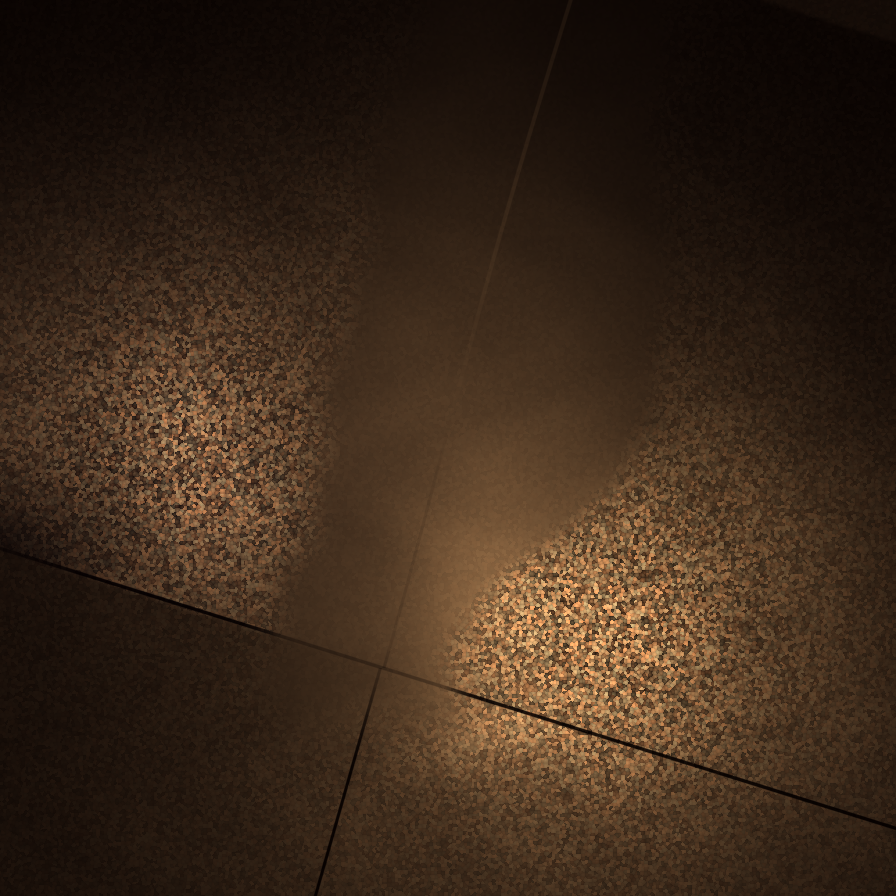
A Shadertoy shader for this texture:

```glsl
vec2 hash2(vec2 p) {
    vec3 q = fract(p.xyx * vec3(0.1031, 0.1030, 0.0973));
    q += dot(q, q.yzx + 33.33);
    return fract((q.xx + q.yz) * q.zy);
}

// Cellular grain: x is the nearest cell's random tone, y its random tint, z its distance
vec3 cellGrain(vec2 p) {
    vec2 cell = floor(p), local = fract(p);
    vec3 nearest = vec3(0.0, 0.0, 9.0);
    for (int j = -1; j <= 1; j++)
    for (int i = -1; i <= 1; i++) {
        vec2 offset = vec2(i, j);
        float d = length(offset + hash2(cell + offset) - local);
        if (d < nearest.z) nearest = vec3(hash2(cell + offset + 71.0), d);
    }
    return nearest;
}

float glow(vec2 p, vec2 centre, vec2 radius) {
    vec2 q = (p - centre) / radius;
    return exp(-dot(q, q));
}

float stroke(float dist, float halfWidth) {
    float aa = 0.8 / iResolution.y;
    return 1.0 - smoothstep(halfWidth - aa, halfWidth + aa, abs(dist));
}

void mainImage(out vec4 fragColor, in vec2 fragCoord) {
    vec2 uv = fragCoord / iResolution.xy;

    // Slow layered waves make the patch borders irregular
    vec2 wobble = 0.008 * (sin(uv.yx * vec2(23.0, 19.0) + 1.0)
                + 0.6 * sin(uv.yx * vec2(51.0, 43.0) + uv * 27.0));
    vec2 p = uv + wobble;

    // Signed distances to the two floor joints
    float crossJoint = (uv.y - 0.388 + 0.3125 * uv.x) / 1.048;
    float longJoint = (uv.x - 0.352 - 0.285 * uv.y - 0.008 * sin(uv.y * 6.283)
                    * step(0.254, uv.y) * 0.5) / 1.04;
    float above = smoothstep(-0.008, 0.006, crossJoint);

    // Polished band between the two rough patches
    float leftEdge = 0.25 + 0.21 * p.y;
    float rightEdge = mix(0.51, 0.74, smoothstep(0.24, 0.58, p.y));
    float band = smoothstep(-0.03, 0.03, p.x - leftEdge)
               * (1.0 - smoothstep(-0.025, 0.025, p.x - rightEdge))
               * smoothstep(0.13, 0.24, p.y);

    // Pools of light
    float leftPool = 0.23 * glow(p, vec2(0.15, 0.52), vec2(0.30, 0.24))
                   + 0.17 * glow(p, vec2(0.22, 0.46), vec2(0.09, 0.14));
    leftPool *= mix(0.22, 1.0, above) * (1.0 - 0.5 * band);
    float rightPool = 0.26 * glow(p, vec2(0.74, 0.34), vec2(0.27, 0.25))
                    + 0.21 * glow(p, vec2(0.66, 0.28), vec2(0.13, 0.13));
    rightPool *= 1.0 - 0.25 * band;
    float light = 0.065 + leftPool + rightPool;
    light += 0.16 * glow(p, vec2(0.52, 0.50), vec2(0.23, 0.38));
    light += 0.13 * glow(p, vec2(0.60, 0.08), vec2(0.48, 0.25));
    light += 0.11 * glow(p, vec2(0.53, 0.33), vec2(0.08, 0.13));
    light += 0.15 * glow(p, vec2(0.56, 0.18), vec2(0.10, 0.05)) * (1.0 - 0.6 * above);
    light -= 0.12 * above * glow(p, vec2(0.0, 0.38), vec2(0.13, 0.08));
    light -= 0.025 * smoothstep(0.65, 1.0, uv.y);

    // Rough grain, strongest inside the pools and calm in the band
    float rough = glow(p, vec2(0.20, 0.49), vec2(0.19, 0.19)) * above
                + glow(p, vec2(0.69, 0.30), vec2(0.18, 0.19));
    float strength = mix(0.24 + 0.55 * min(rough, 1.0), 0.06, band);
    vec3 grain = cellGrain(uv * 250.0);
    float speckle = 1.5 * (grain.x - 0.5) + 0.6 * (0.42 - grain.z);
    light *= 1.0 + strength * speckle;
    light *= 1.0 + 0.04 * sin(uv.x * 31.0 + 3.0 * sin(uv.y * 17.0)) * sin(uv.y * 27.0);

    // Joints: dark grooves, fading where the polish covers them
    float covered = smoothstep(0.27, 0.33, uv.x) * (1.0 - smoothstep(0.49, 0.53, uv.x));
    float grooveFade = mix(0.85, 0.28, covered) * mix(0.5, 1.0, smoothstep(0.0, 0.12, uv.x));
    light *= 1.0 - grooveFade * stroke(crossJoint, 0.0019);
    float lower = 1.0 - smoothstep(0.14, 0.29, uv.y);
    light *= 1.0 - (0.75 * lower + 0.10) * stroke(longJoint, 0.0017)
           * (1.0 - smoothstep(0.4, 0.6, uv.y));

    // Pale rims: upper long joint, lip of the groove and far corner joint
    light += 0.055 * smoothstep(0.45, 0.85, uv.y) * stroke(longJoint, 0.0022);
    light += 0.07 * stroke(crossJoint - 0.004, 0.0018) * glow(uv, vec2(0.20, 0.33), vec2(0.06));
    light += 0.035 * smoothstep(-0.002, 0.006, uv.y - 1.27 + 0.32 * uv.x);

    // Bronze ramp with a slight tint per grain
    vec3 bronze = light * vec3(1.0, 0.755, 0.49) - vec3(0.0, 0.014, 0.012);
    bronze.b += 0.05 * leftPool;
    bronze *= 1.0 + 0.25 * strength * (grain.y - 0.5) * vec3(1.0, -0.3, -1.0);
    fragColor = vec4(clamp(bronze, 0.0, 1.0), 1.0);
}
```
